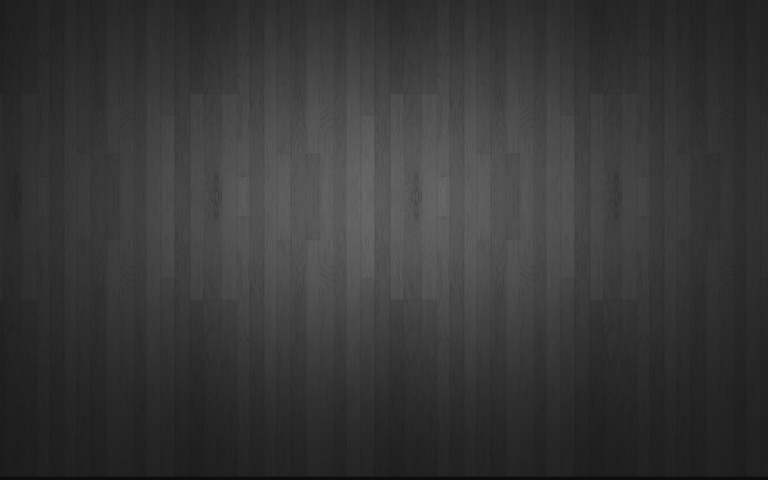
Give the GLSL for this texture, as a Shadertoy shader.

```glsl
float hash(vec2 p) {
    vec3 q = fract(vec3(p.xyx) * 0.1031);
    q += dot(q, q.yzx + 33.33);
    return fract((q.x + q.y) * q.z);
}

float noise(vec2 p) {
    vec2 i = floor(p), f = fract(p);
    f = f * f * (3.0 - 2.0 * f);
    return mix(mix(hash(i), hash(i + vec2(1, 0)), f.x),
               mix(hash(i + vec2(0, 1)), hash(i + vec2(1, 1)), f.x), f.y);
}

// Tone of a plank; its middle board ends at a given distance from the mirror line
float plankTone(int k, float fromMirror, float px) {
    float outer[14] = float[14](0.88, 0.93, 0.95, 1.03, 0.95, 1.04, 1.0,
                                0.96, 1.05, 1.02, 0.95, 1.05, 1.0, 0.93);
    float inner[14] = float[14](1.01, 0.95, 1.04, 1.09, 0.95, 1.04, 1.05,
                                0.96, 0.95, 1.02, 0.95, 1.05, 1.07, 0.93);
    float reach[14] = float[14](0.215, 0.215, 0.215, 0.042, 0.0, 0.0, 0.09,
                                0.0, 0.09, 0.0, 0.0, 0.0, 0.17, 0.0);
    float d = fromMirror - reach[k];
    float tone = mix(inner[k], outer[k], smoothstep(-px, px, d));
    float joint = 1.0 - smoothstep(0.0, 0.0005 + px, abs(d));
    return tone - 0.05 * joint * step(0.01, reach[k]);
}

// Soft fibres and thin, broken growth lines, in plank coordinates
float woodGrain(float across, float along, float seed) {
    vec2 shift = vec2(seed * 17.3, seed * 5.7);
    float fibre = noise(vec2(across * 6.0, along * 28.0) + shift) - 0.5;
    float pore = noise(vec2(across * 8.0, along * 110.0) + shift.yx) - 0.5;
    float warp = noise(vec2(across * 1.7, along * 15.0) + shift);
    float centre = 0.2 + 0.6 * hash(vec2(seed, 4.0));
    float field = 1.3 * abs(across - centre) + 2.0 * warp
                + 6.0 * along * hash(vec2(seed, 9.0));
    float lines = smoothstep(0.3, 1.0, sin(field * 15.0));
    float presence = smoothstep(0.25, 0.75, noise(vec2(across * 2.0, along * 20.0) + shift.yx));
    return 0.05 * fibre + 0.045 * pore - 0.07 * (lines * presence - 0.15);
}

// Almond-shaped knot with nested outlines
float knot(vec2 p) {
    float r = length(p / vec2(0.011, 0.038)) + 0.3 * abs(p.x) / 0.011;
    float lines = 0.5 + 0.5 * cos(r * 10.0 + 1.5);
    return exp(-r * r * 0.7) * (0.02 + 0.13 * lines);
}

void mainImage(out vec4 fragColor, in vec2 fragCoord) {
    vec2 uv = fragCoord / iResolution.xy;
    float px = 1.0 / iResolution.y;
    vec2 p = vec2(uv.x * 1.6, uv.y);

    // Fourteen planks of uneven width per repeat, mirrored vertically
    float seams[15] = float[15](0.0, 0.07, 0.16, 0.235, 0.3, 0.37, 0.435, 0.505,
                                0.58, 0.65, 0.72, 0.78, 0.855, 0.925, 1.0);
    float repeatX = mod(p.x - 0.3958, 0.41667);
    float place = repeatX / 0.41667;
    int k = 0;
    for (int i = 1; i < 14; i++) {
        if (place >= seams[i]) k = i;
    }
    float across = (place - seams[k]) / (seams[k + 1] - seams[k]);
    float along = abs(p.y - 0.59);

    // Blend neighbouring tones across each seam
    bool leftHalf = across < 0.5;
    int neighbour = (k + (leftHalf ? 13 : 1)) % 14;
    float edge = min(place - seams[k], seams[k + 1] - place) * 0.41667;
    float blend = 0.5 - 0.5 * smoothstep(0.0, px, edge);
    float tone = mix(plankTone(k, along, px), plankTone(neighbour, along, px), blend);
    float seamDepth = 0.02 + 0.08 * hash(vec2(float(leftHalf ? k : neighbour), 3.0));
    tone -= seamDepth * (1.0 - smoothstep(0.0, 0.0005 + px, edge));
    tone += woodGrain(across, along, float(k) + 1.0);

    // Knots on two planks of every repeat
    tone -= knot(vec2(repeatX - 0.056, along));
    tone -= 0.7 * knot(vec2(repeatX - 0.229, along - 0.2));

    // Soft spotlight falling off towards the borders
    vec2 away = uv - vec2(0.5, 0.58);
    float light = 0.115 + 0.255 * exp(-away.x * away.x / 0.175 - away.y * away.y / 0.135);
    vec3 color = vec3(light * tone);

    // Dark strip along the bottom
    color = mix(vec3(0.065, 0.045, 0.055), color, smoothstep(0.007 - px, 0.007 + px, uv.y));
    fragColor = vec4(color, 1.0);
}
```
